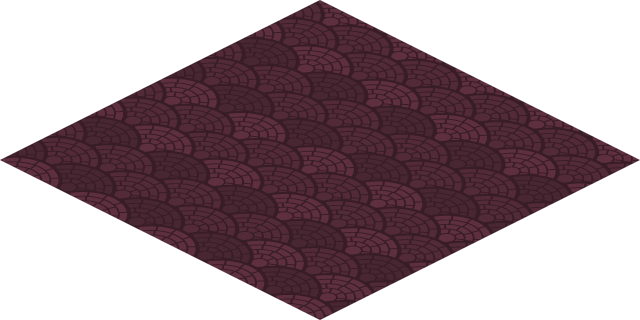
A WebGL 2 fragment shader for this pattern:

```glsl
#version 300 es
precision highp float;
// A diamond of paving in 2:1 isometric view, laid in overlapping fans of brick.
// The canvas is unprojected to a unit square, where the fans are discs in
// staggered rows; each disc is cut into rings and radial joints.

uniform vec2 u_resolution;
out vec4 outColor;

#define FAN_RADIUS 0.1071   // discs in one row just touch
#define ROW_STEP 0.577      // row spacing, in fan radii
#define ORIGIN vec2(0.513, 0.546)
#define RINGS 5.0
#define RIM_WIDTH 0.065     // dark outline, in fan radii
#define JOINT_WIDTH 0.042   // mortar width, in fan radii
#define SAMPLES 4           // antialiasing grid per axis

const vec3 BACKGROUND = vec3(1.0);
const vec3 MORTAR = vec3(0.225, 0.115, 0.150);
const vec3 BRICK_DARK = vec3(0.285, 0.153, 0.198);
const vec3 BRICK_MID = vec3(0.325, 0.168, 0.220);
const vec3 BRICK_LIGHT = vec3(0.370, 0.186, 0.248);

float hash(vec2 p) {
    return fract(sin(dot(p, vec2(127.1, 311.7))) * 43758.5);
}

// Tone follows the row in a cycle of eight, with one partly light row.
vec3 fanColor(float row, float column) {
    float band = abs(mod(row, 8.0) - 2.5);
    if (row == -6.0 && column > 0.0) return BRICK_LIGHT;
    if (band > 1.0 && band < 2.0) return BRICK_DARK;
    if (band > 2.0 && band < 3.0) return BRICK_LIGHT;
    return BRICK_MID;
}

// True on the rim, between rings, or on a radial joint of a unit fan.
bool isMortar(vec2 p) {
    float radius = length(p);
    if (radius > 1.0 - RIM_WIDTH) return true;
    float r = radius / (1.0 - RIM_WIDTH) * RINGS;
    float ring = floor(r);
    float ringEdge = min(fract(r), 1.0 - fract(r)) / RINGS;
    if (radius > 0.1 && ringEdge < 0.5 * JOINT_WIDTH) return true;
    if (ring < 1.0) return false;

    // Each ring has its own brick count and a staggered start.
    float pitch = 3.14159 / (3.0 + ring);
    float turn = atan(p.y, p.x) / pitch + hash(vec2(ring, 3.0));
    float offset = abs(fract(turn) - 0.5) * pitch * radius;
    return offset < 0.5 * JOINT_WIDTH;
}

// Colour of the unit square; lower rows lie over the higher ones.
vec3 paving(vec2 ground) {
    vec2 p = vec2(ground.x - ORIGIN.x, ORIGIN.y - ground.y) / FAN_RADIUS;
    float firstRow = ceil((p.y - 1.0) / ROW_STEP);
    for (int i = 0; i < 4; i++) {
        float row = firstRow + float(i);
        float shift = mod(row, 2.0);
        float column = floor((p.x - shift) * 0.5 + 0.5);
        vec2 local = p - vec2(column * 2.0 + shift, row * ROW_STEP);
        if (dot(local, local) < 1.0)
            return isMortar(local) ? MORTAR : fanColor(row, column);
    }
    return MORTAR;
}

vec3 scene(vec2 canvas) {
    // Undo the isometric view: x runs down right, y runs down left.
    vec2 ground = vec2(canvas.x - canvas.y + 0.5, 1.5 - canvas.x - canvas.y);
    vec2 fromCentre = abs(ground - 0.5);
    if (max(fromCentre.x, fromCentre.y) > 0.5) return BACKGROUND;
    return paving(ground);
}

void main() {
    vec3 sum = vec3(0.0);
    for (int y = 0; y < SAMPLES; y++) {
        for (int x = 0; x < SAMPLES; x++) {
            vec2 jitter = (vec2(x, y) + 0.5) / float(SAMPLES) - 0.5;
            sum += scene((gl_FragCoord.xy + jitter) / u_resolution);
        }
    }
    outColor = vec4(sum / float(SAMPLES * SAMPLES), 1.0);
}
```
